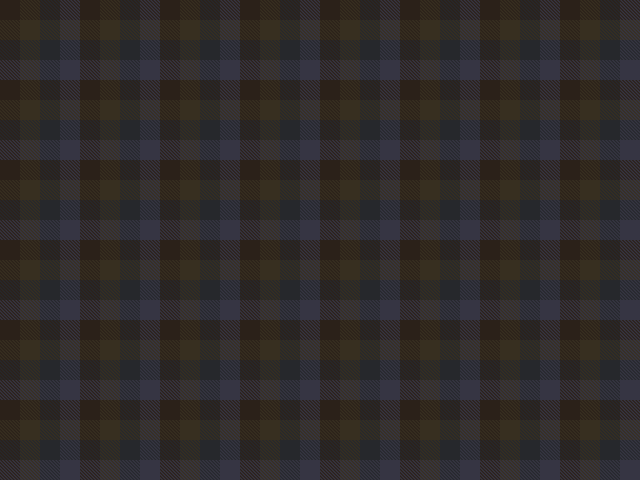
Write a WebGL 2 fragment shader that draws this pattern.

```glsl
#version 300 es
precision highp float;

uniform vec2 u_resolution;
out vec4 fragColor;

const vec2 REPEATS = vec2(8.0, 6.0);
const float BANDS = 4.0;
const float TWILL_LINES = 24.0; // diagonals per repeat, whole so that it tiles

const vec3 BROWN = vec3(0.169, 0.129, 0.098);
const vec3 OLIVE = vec3(0.216, 0.184, 0.125);
const vec3 SLATE = vec3(0.149, 0.157, 0.173);
const vec3 VIOLET = vec3(0.212, 0.208, 0.263);

// Yarn colour of a band, counted cyclically
vec3 yarn(float index) {
    float i = mod(index, BANDS);
    if (i < 0.5) return BROWN;
    if (i < 1.5) return OLIVE;
    if (i < 2.5) return SLATE;
    return VIOLET;
}

// Equal bands along one axis, blended over one pixel at each border
vec3 bandColor(float position, float pixel) {
    float t = position * BANDS;
    float width = pixel * BANDS;
    float border = floor(t + 0.5);
    float blend = clamp((t - border) / width + 0.5, 0.0, 1.0);
    return mix(yarn(border - 1.0), yarn(border), blend);
}

// Integral of a square wave that is 1 in the first half of each period
float squareIntegral(float t) {
    return 0.5 * floor(t) + min(fract(t), 0.5);
}

// Share of a pixel covered by the raised half of the twill
float twill(float t, float width) {
    return (squareIntegral(t + 0.5 * width) - squareIntegral(t - 0.5 * width)) / width;
}

void main() {
    vec2 cell = gl_FragCoord.xy / u_resolution * REPEATS;
    vec2 pixel = REPEATS / u_resolution;

    // Vertical warp and horizontal weft share one band order, weft from the top
    vec3 warp = bandColor(cell.x, pixel.x);
    vec3 weft = bandColor(REPEATS.y - cell.y, pixel.y);

    // Diagonals falling to the right
    float diagonal = (cell.x + cell.y) * TWILL_LINES;
    float raised = twill(diagonal, max(pixel.x, pixel.y) * TWILL_LINES);

    fragColor = vec4(mix(weft, warp, raised), 1.0);
}
```
